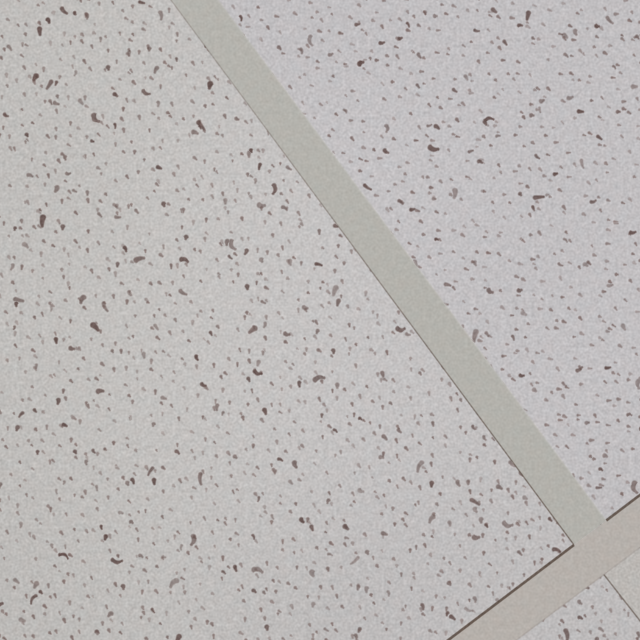
Reproduce this texture procedurally as a Shadertoy shader.

```glsl
// Speckled mineral-fibre ceiling tiles divided by a pale diagonal metal grid.

#define TILE_COLOR vec3(0.757, 0.748, 0.738)
#define COOL_TILE vec3(0.753, 0.743, 0.750)
#define BAR_COLOR vec3(0.702, 0.696, 0.672)
#define CROSS_COLOR vec3(0.712, 0.690, 0.668)
#define PIT_COLOR vec3(0.370, 0.290, 0.275)
#define SEAM_COLOR vec3(0.340, 0.285, 0.250)
#define FINE_CELLS 49.0
#define MEDIUM_CELLS 25.0
#define WORM_CELLS 14.0
#define PIT_BLUR 0.0018
#define EDGE_BLUR 0.0014
#define GRAIN 0.072

vec3 hash3(vec2 p) {
    vec3 q = fract(p.xyx * vec3(0.1031, 0.1030, 0.0973));
    q += dot(q, q.yxz + 33.33);
    return fract((q.xxy + q.yzz) * q.zyx);
}

float gradientNoise(vec2 p) {
    vec2 cell = floor(p), f = fract(p);
    vec2 w = f * f * f * (f * (f * 6.0 - 15.0) + 10.0);
    vec4 corner;
    for (int i = 0; i < 4; i++) {
        vec2 o = vec2(i & 1, i >> 1);
        vec2 g = hash3(cell + o + 71.0).xy * 2.0 - 1.0;
        corner[i] = dot(g, f - o);
    }
    return mix(mix(corner.x, corner.y, w.x), mix(corner.z, corner.w, w.x), w.y);
}

// Signed distance to the line a-b, positive to the left of its direction
float side(vec2 p, vec2 a, vec2 b) {
    vec2 d = normalize(b - a);
    return d.x * (p.y - a.y) - d.y * (p.x - a.x);
}

float step01(float d) {
    float w = max(EDGE_BLUR, 0.7 / iResolution.y);
    return smoothstep(-w, w, d);
}

float stripe(float d, float halfWidth) {
    return step01(halfWidth - abs(d));
}

// Scattered tapered pits; size holds half length and half width, bend curls the long ones
float pits(vec2 p, float cells, float density, vec2 size, float bend, float tilt, float spread, float seed) {
    float blur = max(PIT_BLUR, 0.8 / iResolution.y);
    vec2 home = floor(p * cells);
    float dark = 0.0;
    for (int j = -1; j <= 1; j++)
    for (int i = -1; i <= 1; i++) {
        vec2 cell = home + vec2(i, j);
        vec3 place = hash3(cell + seed);
        vec3 form = hash3(cell + seed + 151.7);
        if (place.z > density) continue;
        vec2 q = p - (cell + place.xy) / cells;
        float angle = tilt + (form.x - 0.5) * spread;
        float c = cos(angle), s = sin(angle);
        q = vec2(c * q.x + s * q.y, c * q.y - s * q.x);
        float reach = size.x * mix(0.4, 1.25, form.y);
        float along = clamp(q.x, -reach, reach);
        q -= vec2(along, (form.z - 0.5) * bend * along * along / reach);
        float taper = 1.0 - 0.3 * along / reach;
        float radius = size.y * mix(0.7, 1.25, fract(form.z * 5.0)) * taper;
        float strength = mix(0.45, 1.0, fract(form.x * 7.0 + form.y));
        dark = max(dark, strength * (1.0 - smoothstep(-blur, blur, length(q) - radius)));
    }
    return dark;
}

void mainImage(out vec4 fragColor, in vec2 fragCoord) {
    vec2 p = fragCoord / iResolution.xy;

    // Grid edges
    float barLeft = side(p, vec2(0.267, 1.0), vec2(0.898, 0.147));
    float barRight = side(p, vec2(0.341, 1.0), vec2(0.948, 0.186));
    float crossTop = side(p, vec2(0.7005, 0.0), vec2(1.0, 0.2266));
    float crossBase = side(p, vec2(0.807, 0.0), vec2(1.0, 0.1445));
    float stubLeft = side(p, vec2(0.944, 0.1016), vec2(1.0, 0.03));

    float rightTile = step01(barRight);
    float above = step01(crossTop);
    float below = step01(-crossBase);
    float mainBar = step01(barLeft) * (1.0 - rightTile);
    float stub = below * step01(stubLeft);

    // Tile surface: bright centre, darker towards the left and the base
    float shade = 0.012 * gradientNoise(p * 3.0 + 4.0);
    shade += 0.014 * exp(-5.0 * dot(p - vec2(0.5, 0.55), p - vec2(0.5, 0.55)));
    shade -= 0.014 * smoothstep(0.40, 0.0, p.y) + 0.010 * smoothstep(0.3, 0.0, p.x);
    vec3 col = mix(TILE_COLOR, COOL_TILE, max(rightTile, 0.6 * smoothstep(0.1, 0.7, p.x))) + shade;

    // Pits in three sizes
    float tilt = mix(-1.1, -0.5, rightTile);
    float fine = pits(p, FINE_CELLS, 0.80, vec2(0.0020, 0.0017), 0.0, tilt, 1.2, 11.0);
    float medium = pits(p, MEDIUM_CELLS, 0.45, vec2(0.0028, 0.0023), 0.6, tilt, 1.8, 47.0);
    float worms = pits(p, WORM_CELLS, 0.38, vec2(0.0062, 0.0029), 1.1, tilt, 2.8, 83.0);
    col = mix(col, PIT_COLOR + 0.08, 0.78 * fine);
    col = mix(col, PIT_COLOR, 0.92 * max(medium, worms));

    // Metal bars
    col = mix(col, BAR_COLOR + 0.012 * (p.y - 0.5), mainBar * above);
    col = mix(col, CROSS_COLOR, (1.0 - above) * (1.0 - below));
    col = mix(col, CROSS_COLOR + vec3(0.020, 0.028, 0.035), stub);

    // Dark seams and pale lips
    float nearJoint = smoothstep(1.0, 0.15, p.y);
    col = mix(col, SEAM_COLOR, above * stripe(barLeft, 0.0010) * mix(0.25, 0.65, nearJoint));
    col = mix(col, vec3(0.77, 0.76, 0.75), above * stripe(barRight, 0.0016) * 0.40);
    col = mix(col, SEAM_COLOR, stripe(crossTop, 0.0020) * (1.0 - mainBar) * 0.85);
    col = mix(col, vec3(0.61, 0.58, 0.56), stripe(crossBase, 0.0012) * 0.45);
    col = mix(col, SEAM_COLOR, below * stripe(stubLeft, 0.0011) * 0.60);

    // Fine surface grain with a faint warm-cool drift, calmer on the metal
    float metal = max(mainBar * above, (1.0 - above) * (1.0 - below));
    float grain = gradientNoise(p * 230.0) + 0.6 * gradientNoise(p * 105.0 + 17.0);
    float drift = gradientNoise(p * 60.0 + 53.0);
    col += GRAIN * mix(1.0, 0.55, metal) * grain + vec3(0.010, -0.002, -0.006) * drift;
    fragColor = vec4(clamp(col, 0.0, 1.0), 1.0);
}
```
